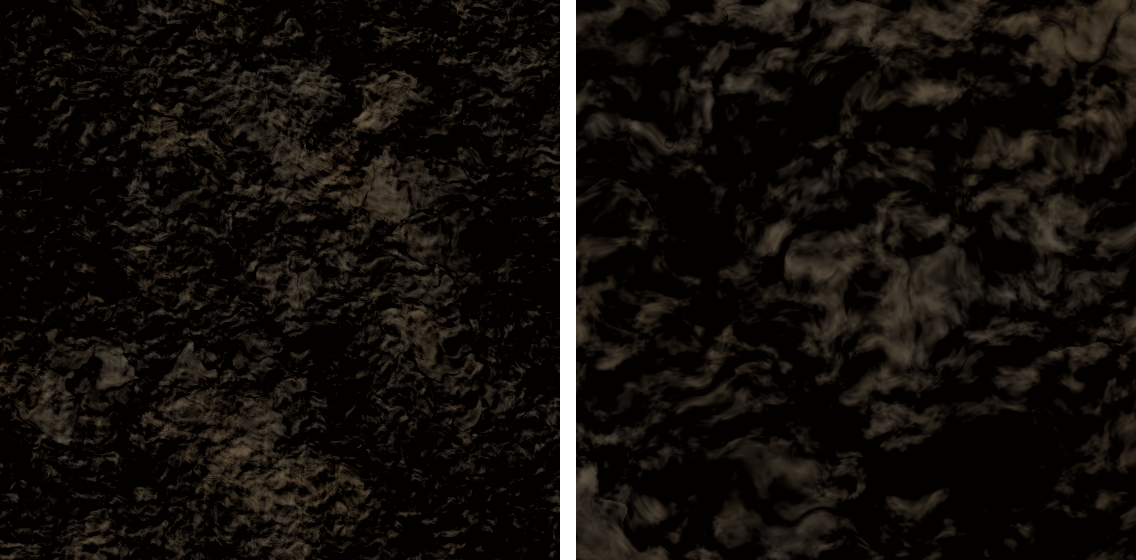
Left, the full canvas; right, a detail of the centre.
This texture is drawn by a WebGL 1 fragment shader. Its source:

```glsl
precision highp float;
// Dark, weathered rock wall: faint ochre-grey crusts emerging from black hollows.
// Layered noise sets the broad masses, warped Voronoi cells form cracked stones,
// and a fine height field lit from above adds flaky grain.

uniform vec2 u_resolution;

#define MASS_SCALE 5.0
#define LUMP_SCALE 19.0
#define STONE_SCALE 13.0
#define GRAIN_SCALE 62.0
#define CREVICE_WIDTH 0.035
#define CREVICE_DEPTH 1.5
#define CRACK_DEPTH 1.1
#define EXPOSURE 0.145
#define BIAS 0.2
#define WARP 0.035

float hash(vec2 p) {
  vec3 q = fract(vec3(p.xyx) * 0.1031);
  q += dot(q, q.yzx + 33.33);
  return fract((q.x + q.y) * q.z);
}

vec2 hash2(vec2 p) {
  return vec2(hash(p), hash(p + 71.7));
}

float noise(vec2 p) {
  vec2 i = floor(p);
  vec2 f = fract(p);
  f = f * f * (3.0 - 2.0 * f);
  float low = mix(hash(i), hash(i + vec2(1.0, 0.0)), f.x);
  float high = mix(hash(i + vec2(0.0, 1.0)), hash(i + 1.0), f.x);
  return mix(low, high, f.y);
}

// Four octaves, centred on zero with a spread of about one
float fbm(vec2 p, float gain) {
  float sum = 0.0;
  float total = 0.0;
  float amp = 1.0;
  for (int i = 0; i < 4; i++) {
    sum += amp * (noise(p) - 0.5);
    total += amp;
    amp *= gain;
    p = mat2(1.6, 1.2, -1.2, 1.6) * p + 17.3;
  }
  return sum / total / 0.13;
}

// Nearest stone: xy = offset from its centre, z = gap to border, w = random tone
vec4 stones(vec2 p) {
  vec2 cell = floor(p);
  float nearest = 8.0;
  float second = 8.0;
  vec2 offset = vec2(0.0);
  float tone = 0.0;
  for (int y = -1; y <= 1; y++) {
    for (int x = -1; x <= 1; x++) {
      vec2 id = cell + vec2(float(x), float(y));
      vec2 d = p - id - hash2(id);
      float dist = length(d);
      if (dist < nearest) {
        second = nearest;
        nearest = dist;
        offset = d;
        tone = hash(id + 13.1);
      } else {
        second = min(second, dist);
      }
    }
  }
  return vec4(offset, second - nearest, tone);
}

void main() {
  vec2 uv = gl_FragCoord.xy / min(u_resolution.x, u_resolution.y);

  // Broken, irregular outlines
  vec2 bend = vec2(fbm(uv * 11.0 + 3.7, 0.6), fbm(uv * 11.0 + 41.2, 0.6));
  vec2 p = uv + WARP * 0.5 * bend;

  // Broad light and dark masses, and deep winding crevices
  float mass = fbm(p * MASS_SCALE + 8.4, 0.5);
  float lump = fbm(p * LUMP_SCALE + 27.0, 0.6);
  float winding = abs(fbm(p * vec2(4.2, 3.6) + 55.0, 0.5)) * 0.13;
  float crevice = 1.0 - smoothstep(0.0, CREVICE_WIDTH, winding);

  // Cracked stones with lit upper faces
  vec4 stone = stones(p * STONE_SCALE * vec2(0.9, 1.15));
  float broken = smoothstep(-0.5, 0.8, fbm(uv * 6.0 + 90.0, 0.5));
  float crack = (1.0 - smoothstep(0.02, 0.17, stone.z)) * broken;
  float face = 0.9 * (stone.w - 0.5) + 0.5 * stone.y;

  // Flaky grain lit from above, calmer on the worn stone faces
  vec2 g = (uv + 0.006 * bend) * GRAIN_SCALE * vec2(0.9, 1.1);
  float height = fbm(g, 0.65);
  float relief = height - fbm(g + vec2(-0.2, 0.5), 0.65);
  float worn = smoothstep(0.4, 1.5, lump + 0.5 * mass) * broken;
  float grain = (0.35 * height + 0.45 * relief) * mix(1.1, 0.5, worn);

  float light = BIAS + 0.5 * mass + 0.35 * lump + face + grain;
  light -= CREVICE_DEPTH * crevice + CRACK_DEPTH * crack;

  // Faint vertical weather streaks
  float streak = noise(uv * vec2(190.0, 14.0));
  float value = EXPOSURE * pow(max(light, 0.0), 1.1) * (0.88 + 0.24 * streak);
  value = 0.46 * (1.0 - exp(-value / 0.46 - 0.6 * value * value));

  // Warm grey crust, drifting slightly between rust and moss
  float hue = 0.025 * fbm(uv * 8.0 + 120.0, 0.5);
  vec3 crust = vec3(1.0 + hue, 0.9, 0.73 - hue);
  vec3 color = value * crust - vec3(0.0, 0.012, 0.018);
  gl_FragColor = vec4(max(color, vec3(0.006, 0.003, 0.001)), 1.0);
}
```
